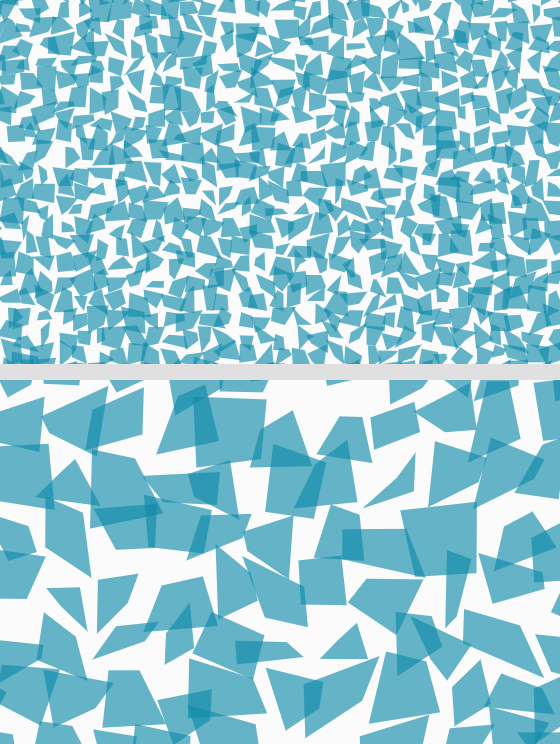
Top: the whole. Bottom: its middle third, enlarged.
Write a Shadertoy shader that draws this pattern.

```glsl
// Scattered translucent teal paper scraps: irregular four-cornered shapes on white.

const float ROWS       = 20.0;                    // scraps per canvas height
const float MIN_REACH  = 0.07;                    // nearest corner distance per axis, in cells
const float MAX_REACH  = 0.79;                    // farthest corner distance per axis, in cells
const float WANDER     = 0.20;                    // random shift of each scrap, in cells
const float OPACITY    = 0.645;                   // ink density of one layer
const vec3  PAPER      = vec3(0.984, 0.984, 0.984);
const vec3  INK        = vec3(0.065, 0.545, 0.665);

// Two random values in 0..1 for a cell and a channel
vec2 hash2(vec2 cell, float channel) {
    vec3 q = fract(vec3(cell + 57.0, channel + 11.0) * vec3(0.1031, 0.1030, 0.0973));
    q += dot(q, q.yzx + 33.33);
    return fract((q.xx + q.yz) * q.zy);
}

// Signed distance to a quadrilateral, negative inside
float quadDistance(vec2 p, vec2 corners[4]) {
    float nearest = 1e5;
    float side = 1.0;
    for (int i = 0; i < 4; i++) {
        vec2 a = corners[i];
        vec2 b = corners[(i + 3) % 4];
        vec2 edge = b - a;
        vec2 toP = p - a;
        vec2 gap = toP - edge * clamp(dot(toP, edge) / dot(edge, edge), 0.0, 1.0);
        nearest = min(nearest, dot(gap, gap));

        // Flip the side at each edge crossed by a ray from p
        bvec3 crossing = bvec3(p.y >= a.y, p.y < b.y, edge.x * toP.y > edge.y * toP.x);
        if (all(crossing) || !any(crossing)) side = -side;
    }
    return side * sqrt(nearest);
}

// Distance to the scrap that belongs to a cell
float scrapDistance(vec2 p, vec2 cell) {
    vec2 center = cell + 0.5 + WANDER * (2.0 * hash2(cell, 0.0) - 1.0);
    vec2 corners[4];
    for (int i = 0; i < 4; i++) {
        // One random corner in each quadrant, in turning order
        vec2 quadrant = vec2(i == 0 || i == 3 ? 1.0 : -1.0, i < 2 ? 1.0 : -1.0);
        corners[i] = quadrant * mix(vec2(MIN_REACH), vec2(MAX_REACH), hash2(cell, float(i) * 7.0 + 5.0));
    }
    return quadDistance(p - center, corners);
}

void mainImage(out vec4 fragColor, in vec2 fragCoord) {
    float pixel = ROWS / iResolution.y;
    vec2 p = fragCoord * pixel;
    vec2 home = floor(p);

    // Each layer lets only part of the paper show through
    float paperShown = 1.0;
    for (int y = -1; y <= 1; y++) {
        for (int x = -1; x <= 1; x++) {
            float d = scrapDistance(p, home + vec2(x, y));
            float coverage = clamp(0.5 - d / pixel, 0.0, 1.0);
            paperShown *= 1.0 - OPACITY * coverage;
        }
    }
    fragColor = vec4(mix(INK, PAPER, paperShown), 1.0);
}
```
